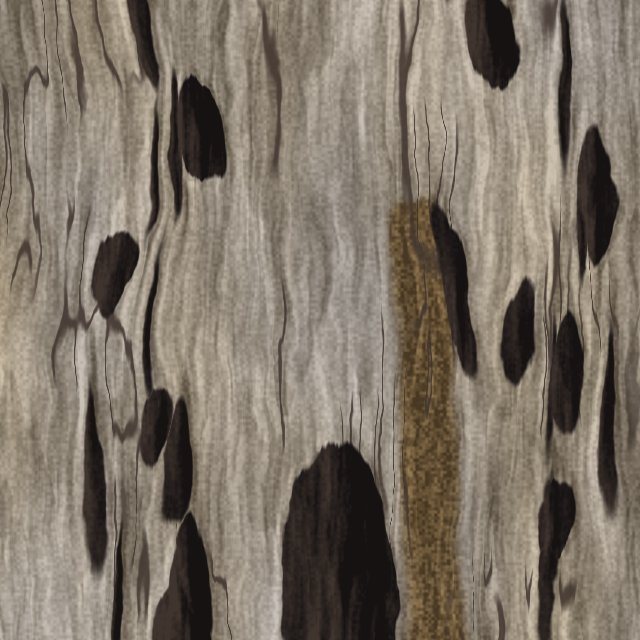
This texture is drawn by a three.js fragment shader. Its source:

```glsl
// Weathered, sunlit wood: upright grey-beige fibres with torn layers and cracks,
// eroded into dark pockets and slits. Stretched noise makes the grain, warped
// ellipses make the hollows, and a sideways height difference lights the relief.
varying vec2 vUv;

const vec3 WOOD = vec3(0.60, 0.56, 0.505);
const vec3 UMBER = vec3(0.25, 0.205, 0.18);
const vec3 SHADOW = vec3(0.085, 0.07, 0.072);
const vec3 AMBER_TINT = vec3(0.84, 0.73, 0.54);
const vec2 LIGHT_STEP = vec2(0.0055, 0.0025);

float hash(vec2 p) {
  vec3 q = fract(vec3(p.xyx) * 0.1031);
  q += dot(q, q.yzx + 33.33);
  return fract((q.x + q.y) * q.z);
}

float noise(vec2 p) {
  vec2 i = floor(p);
  vec2 f = fract(p);
  f = f * f * (3.0 - 2.0 * f);
  float low = mix(hash(i), hash(i + vec2(1.0, 0.0)), f.x);
  float high = mix(hash(i + vec2(0.0, 1.0)), hash(i + 1.0), f.x);
  return mix(low, high, f.y);
}

float fbm(vec2 p) {
  float sum = 0.0;
  float gain = 0.533;
  for (int i = 0; i < 4; i++) {
    sum += gain * noise(p);
    p = p * 2.03 + 17.3;
    gain *= 0.5;
  }
  return sum;
}

// Bends the straight grain into slow waves with ragged edges.
vec2 warpGrain(vec2 p) {
  float wave = fbm(p * vec2(5.0, 2.6) + 3.0) - 0.5;
  float rag = fbm(p * vec2(34.0, 13.0)) - 0.5;
  float torn = fbm(p * vec2(45.0, 6.0) + 60.0) - 0.5;
  return p + vec2(0.07 * wave + 0.016 * rag, 0.05 * torn);
}

// Approximate distance to a leaning, tapering ellipse.
float pocket(vec2 p, vec2 centre, vec2 halfSize, float taper, float lean) {
  vec2 l = (p - centre) / halfSize;
  l.x = (l.x + lean * l.y) * (1.0 + taper * clamp(l.y, -1.0, 1.0));
  return (length(l) - 1.0) * halfSize.x;
}

// Pockets spread evenly in height over a left and a right band.
float scatterPockets(vec2 p, float seed, vec2 smallest, vec2 largest, float spread) {
  float d = 1.0;
  for (int i = 0; i < 12; i++) {
    float n = float(i);
    float a = hash(vec2(n, seed));
    float b = hash(vec2(n + 31.0, seed));
    float c = hash(vec2(n + 67.0, seed));
    float band = mix(0.19, 0.84, mod(n, 2.0));
    vec2 centre = vec2(band + spread * (a - 0.5), fract(n * 0.382 + seed * 0.137));
    vec2 halfSize = mix(smallest, largest, vec2(b, c));
    d = min(d, pocket(p, centre, halfSize, 0.9 * (c - 0.4), 0.8 * (b - 0.5)));
  }
  return d;
}

float hollowDistance(vec2 p) {
  float d = scatterPockets(p, 2.0, vec2(0.02, 0.055), vec2(0.045, 0.11), 0.24);
  d = min(d, scatterPockets(p, 7.0, vec2(0.006, 0.06), vec2(0.016, 0.16), 0.34));
  d = min(d, pocket(p, vec2(0.53, 0.09), vec2(0.085, 0.22), 0.25, 0.1));
  return min(d, pocket(p, vec2(0.71, 0.54), vec2(0.026, 0.135), 0.1, 1.1));
}

// Soft band along a segment.
float streak(vec2 p, vec2 a, vec2 b, float width) {
  vec2 ab = b - a;
  float along = clamp(dot(p - a, ab) / dot(ab, ab), 0.0, 1.0);
  return 1.0 - smoothstep(0.6 * width, width, length(p - a - ab * along));
}

float surfaceHeight(vec2 grain, float hollow) {
  return fbm(grain * vec2(15.0, 2.2)) + 0.3 * smoothstep(0.0, 0.014, hollow);
}

// Thin dark splits where a stretched noise crosses its middle value.
float cracks(vec2 p, vec2 scale, float cover) {
  float line = 1.0 - smoothstep(0.012, 0.06, abs(noise(p * scale) - 0.5));
  return line * smoothstep(cover, cover + 0.12, noise(p * vec2(9.0, 4.0) + scale));
}

void main() {
  vec2 grain = warpGrain(vUv);
  vec2 litGrain = warpGrain(vUv + LIGHT_STEP);
  float hollow = hollowDistance(grain);
  float litHollow = hollowDistance(litGrain);
  float relief = surfaceHeight(grain, hollow) - surfaceHeight(litGrain, litHollow);

  // Fibres, grit and overlapping torn layers
  float fibre = fbm(grain * vec2(75.0, 5.0)) - 0.5;
  float hair = noise(grain * vec2(210.0, 15.0)) - 0.5;
  float grit = noise(vUv * 210.0) - 0.5;
  float layer = fract(5.0 * fbm(grain * vec2(9.0, 1.5) + 40.0));
  layer *= 1.0 - smoothstep(0.88, 1.0, layer);
  float broad = fbm(vUv * vec2(5.0, 3.0) + 8.0) - 0.5;

  // Tone of the sunlit face, with a pale vein and an amber seam
  float vein = streak(grain, vec2(0.42, 0.32), vec2(0.395, 0.78), 0.012);
  float seam = streak(grain, vec2(0.69, -0.1), vec2(0.645, 0.64), 0.06);
  float tone = 2.6 * broad + 2.8 * fibre + 1.1 * hair + (1.1 + 1.6 * seam) * grit;
  tone += 1.0 * (layer - 0.48) + 7.0 * clamp(relief, -0.2, 0.2) + 0.8 * vein - 0.9 * seam;
  vec3 color = WOOD + 0.1 * clamp(tone, -2.6, 1.9);
  float warmth = fbm(vUv * vec2(7.0, 2.0) + 90.0) - 0.5;
  color *= 1.0 + warmth * vec3(0.06, 0.0, -0.16);
  color *= mix(vec3(1.0), AMBER_TINT, seam);

  // Cracks
  float split = max(cracks(grain, vec2(30.0, 2.4), 0.56), cracks(grain, vec2(62.0, 5.0), 0.6));
  color = mix(color, UMBER, 0.85 * split);

  // Shaded hollows, browner on the wall turned to the light
  float facing = (hollow - litHollow) / LIGHT_STEP.x;
  float wall = clamp(0.32 + 0.4 * facing + 1.6 * fibre + 0.3 * grit, 0.0, 1.0);
  vec3 inside = mix(SHADOW, UMBER, wall);
  color = mix(inside, color, smoothstep(-0.002, 0.002, hollow));

  gl_FragColor = vec4(color, 1.0);
}
```
